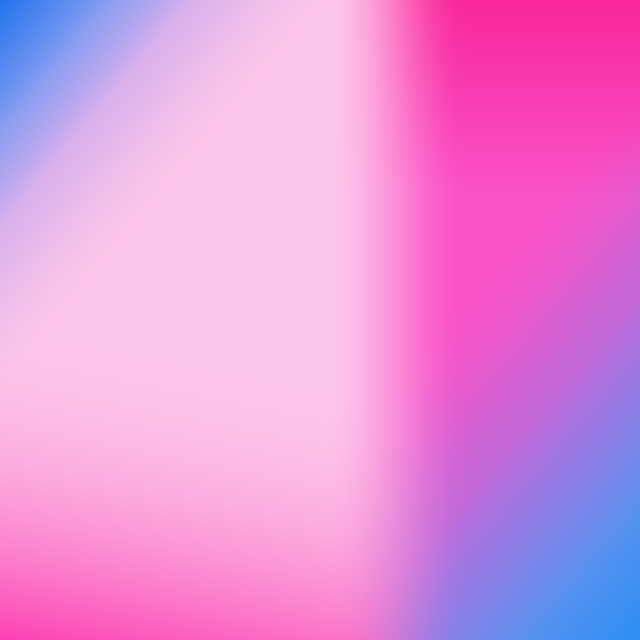
A WebGL 1 fragment shader for this background:

```glsl
precision highp float;
// Two soft gradient panels joined by a blurred vertical fold.
// Left: pale pink with a blue upper corner and a hot pink base.
// Right: crimson pink falling diagonally through violet into sky blue.

#define FOLD_START 0.51
#define FOLD_END 0.73
#define CORNER_REACH vec2(0.42, 0.50)
#define BASE_HEIGHT 0.50
#define BASE_TILT 0.20
#define DIAGONAL_SLOPE 1.15

uniform vec2 u_resolution;

const vec3 PALE_PINK = vec3(0.99, 0.775, 0.915);
const vec3 HOT_PINK = vec3(0.99, 0.25, 0.70);
const vec3 ROYAL_BLUE = vec3(0.13, 0.45, 0.93);
const vec3 PERIWINKLE = vec3(0.50, 0.61, 0.95);
const vec3 LILAC = vec3(0.83, 0.68, 0.93);
const vec3 CRIMSON_PINK = vec3(0.975, 0.15, 0.61);
const vec3 MAGENTA = vec3(0.98, 0.32, 0.78);
const vec3 VIOLET = vec3(0.74, 0.42, 0.86);
const vec3 SKY_BLUE = vec3(0.35, 0.57, 0.94);
const vec3 DEEP_SKY = vec3(0.17, 0.56, 0.95);

// Linear ramp from 0 at a to 1 at b.
float ramp(float a, float b, float x) {
  return clamp((x - a) / (b - a), 0.0, 1.0);
}

// p.x runs right and p.y runs down from the upper left corner.
vec3 leftPanel(vec2 p) {
  // Blue corner fading along a diagonal
  float corner = p.x / CORNER_REACH.x + p.y / CORNER_REACH.y;
  vec3 color = mix(ROYAL_BLUE, PERIWINKLE, ramp(0.0, 0.4, corner));
  color = mix(color, LILAC, ramp(0.36, 0.72, corner));
  color = mix(color, PALE_PINK, smoothstep(0.55, 1.25, corner));

  // Hot base, strongest at the left
  float base = ramp(1.0 - BASE_HEIGHT, 1.0, p.y - BASE_TILT * p.x);
  return mix(color, HOT_PINK, base * base);
}

vec3 rightPanel(vec2 p) {
  vec3 color = mix(CRIMSON_PINK, MAGENTA, ramp(0.0, 0.3, p.y));

  // Diagonal fall into blue
  float fall = p.y + DIAGONAL_SLOPE * p.x;
  color = mix(color, VIOLET, smoothstep(1.28, 1.70, fall));
  color = mix(color, SKY_BLUE, ramp(1.62, 1.95, fall));
  return mix(color, DEEP_SKY, ramp(1.93, 2.15, fall));
}

void main() {
  vec2 uv = gl_FragCoord.xy / u_resolution;
  vec2 p = vec2(uv.x, 1.0 - uv.y);

  // Blurred fold between the panels
  float fold = smoothstep(FOLD_START, FOLD_END, p.x);
  gl_FragColor = vec4(mix(leftPanel(p), rightPanel(p), fold), 1.0);
}
```
